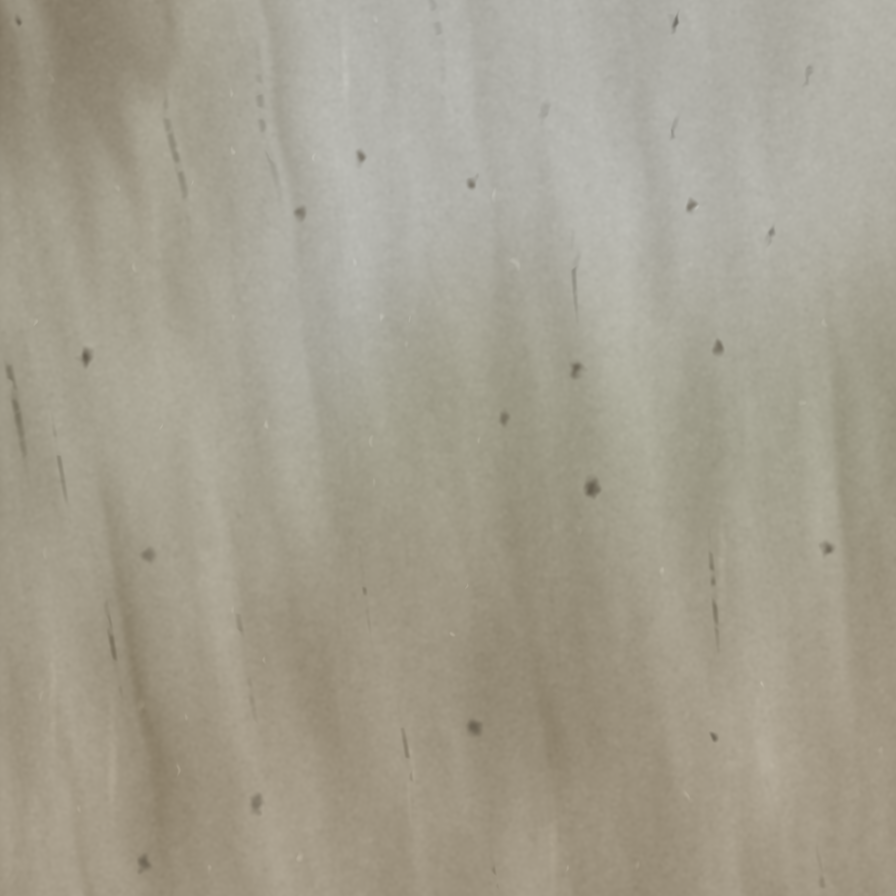
Reproduce this texture procedurally as a WebGL 2 fragment shader.

```glsl
#version 300 es
precision highp float;

uniform vec2 u_resolution;
out vec4 fragColor;

vec3 hash3(vec2 p, float seed) {
    vec3 q = fract(p.xyx * vec3(0.1031, 0.1030, 0.0973) + seed * 0.137);
    q += dot(q, q.yxz + 33.33);
    return fract((q.xxy + q.yzz) * q.zyx);
}

// Cellular noise: signed soft blobs around jittered cell points
float softCells(vec2 p, float seed) {
    vec2 cell = floor(p);
    float sum = 0.0;
    for (int j = -1; j <= 1; j++) {
        for (int i = -1; i <= 1; i++) {
            vec2 id = cell + vec2(i, j);
            vec3 h = hash3(id, seed);
            vec2 d = p - id - h.xy;
            float k = max(0.0, 1.0 - dot(d, d));
            sum += (2.0 * h.z - 1.0) * k * k;
        }
    }
    return sum;
}

// Sparse soft ellipses of varied strength, one possible per grid cell
float marks(vec2 p, vec2 grid, vec2 radius, float chance, float seed) {
    vec2 cell = floor(p * grid);
    float mask = 0.0;
    for (int j = -1; j <= 1; j++) {
        for (int i = -1; i <= 1; i++) {
            vec2 id = cell + vec2(i, j);
            vec3 h = hash3(id, seed);
            vec3 trait = hash3(id, seed + 5.0);
            vec2 center = (id + 0.1 + 0.8 * h.xy) / grid;
            float dist = length((p - center) / (radius * mix(0.6, 1.15, h.z)));
            float strength = step(trait.x, chance) * mix(0.5, 1.0, trait.y);
            mask = max(mask, strength * (1.0 - smoothstep(0.1, 1.25, dist)));
        }
    }
    return mask;
}

// Runs with a crisp left edge and a tail fading to the right
float drips(vec2 p, vec2 grid, float tail, float seed) {
    vec2 cell = floor(p * grid);
    float sum = 0.0;
    for (int j = -1; j <= 1; j++) {
        for (int i = -1; i <= 1; i++) {
            vec2 id = cell + vec2(i, j);
            vec3 h = hash3(id, seed);
            vec2 d = p - (id + h.xy) / grid;
            float side = smoothstep(-0.007, 0.007, d.x) * exp(-max(d.x, 0.0) / tail);
            float along = max(0.0, 1.0 - pow(d.y * grid.y, 2.0));
            sum += h.z * h.z * side * along * along;
        }
    }
    return sum;
}

// Broad wash: warm below, cool grey at the upper middle
vec3 wash(vec2 p) {
    float height = p.y + 0.1 * softCells(p * vec2(5.0, 3.0), 2.0);
    vec3 color = mix(vec3(0.627, 0.587, 0.512), vec3(0.660, 0.642, 0.578), smoothstep(0.05, 0.55, height));
    float coolness = smoothstep(0.45, 0.85, height) * smoothstep(0.15, 0.42, p.x);
    coolness *= 1.0 - 0.35 * smoothstep(0.7, 1.0, p.x);
    color = mix(color, vec3(0.705, 0.703, 0.677), coolness);
    float green = exp(-pow((p.y - 0.52) / 0.14, 2.0)) * smoothstep(0.25, 0.5, p.x);
    return color + green * vec3(-0.012, -0.003, -0.008);
}

void main() {
    vec2 uv = gl_FragCoord.xy / u_resolution;
    vec2 leaned = vec2(uv.x + (0.17 - 0.12 * uv.x) * uv.y, uv.y);
    leaned.x += 0.003 * sin(uv.y * 17.0 + 3.0 * sin(uv.y * 7.0));
    vec3 color = wash(uv);

    // Stretched streaks and loose blotches
    float broad = softCells(leaned * vec2(13.0, 2.4), 7.0);
    float narrow = softCells(leaned * vec2(30.0, 5.0), 11.0);
    float thin = softCells(leaned * vec2(65.0, 12.0), 13.0);
    float blotch = softCells(uv * vec2(9.0, 7.0), 15.0);
    float calm = smoothstep(0.55, 0.9, uv.y) * smoothstep(0.25, 0.45, uv.x);
    float streak = 0.046 * broad + 0.026 * narrow + 0.012 * thin + 0.012 * blotch;
    color += streak * mix(1.0, 0.65, calm) * vec3(0.93, 1.0, 1.1);

    // Brown runs, heaviest on the upper left
    float corner = (1.0 - smoothstep(0.05, 0.34, uv.x)) * smoothstep(0.45, 1.0, uv.y);
    float run = drips(leaned, vec2(9.0, 2.6), 0.026, 17.0);
    color -= run * mix(0.085, 0.04, calm) * vec3(0.93, 1.0, 1.12);
    float stain = corner * smoothstep(-0.2, 0.6, broad + 0.6 * narrow);
    color = mix(color, vec3(0.44, 0.39, 0.31), 0.65 * stain);

    // Pale scratches and broken dark hairlines
    float breaks = smoothstep(-0.2, 0.45, softCells(uv * vec2(70.0, 85.0), 23.0));
    float pale = marks(uv, vec2(6.0, 5.0), vec2(0.0065, 0.075), 0.22, 29.0);
    float hairline = marks(leaned, vec2(8.0, 5.0), vec2(0.0045, 0.08), 0.3, 37.0);
    color += 0.075 * pale * mix(0.5, 1.0, breaks);
    color -= 0.15 * hairline * mix(0.12, 1.0, breaks) * (1.0 - 0.5 * calm);

    // Ragged pits: round ones all over, slanted flecks near the top
    vec2 rough = vec2(softCells(uv * 120.0, 41.0), softCells(uv * 120.0, 43.0));
    float pits = marks(uv + 0.003 * rough, vec2(8.0, 7.0), vec2(0.0085, 0.011), 0.32, 47.0);
    vec2 slanted = uv + 0.003 * rough - vec2(0.3 * uv.y, 0.0);
    float flecks = marks(slanted, vec2(9.0), vec2(0.006, 0.019), 0.38, 53.0);
    flecks *= smoothstep(0.66, 0.78, uv.y) * mix(0.35, 1.0, breaks);
    color = mix(color, vec3(0.33, 0.30, 0.245), 0.8 * pits);
    color = mix(color, vec3(0.36, 0.35, 0.32), 0.85 * flecks);

    // Fine grain and tiny bright chips
    float grain = softCells(uv * 210.0, 59.0) + 0.6 * softCells(uv * 110.0, 61.0);
    color += 0.0115 * grain;
    color += 0.07 * marks(uv + 0.003 * rough, vec2(16.0), vec2(0.003, 0.006), 0.18, 67.0);

    fragColor = vec4(clamp(color, 0.0, 1.0), 1.0);
}
```
